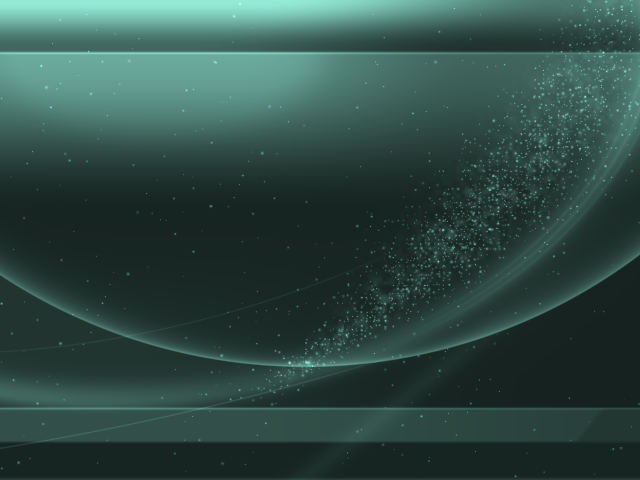
Give the GLSL for this background, as a Shadertoy shader.

```glsl
// Dark teal backdrop: lit glass panels, a glowing arc, a soft ribbon and a drifting stream of sparks.

const vec3  TINT          = vec3(0.63, 1.0, 0.92);
const float TOP_LINE      = 0.890;   // lower edge of the bright header
const float LOW_LINE      = 0.149;   // upper edge of the footer
const float FOOT_EDGE     = 0.079;   // where the footer darkens
const vec2  ARC_CENTER    = vec2(0.6365, 1.392);
const float ARC_RADIUS    = 1.156;
const vec2  RIBBON_CENTER = vec2(0.226, 0.997);
const vec2  RIBBON_RADII  = vec2(1.146, 0.833);
const float SPARK_LIGHT   = 0.42;
const int   SPARK_LAYERS  = 5;

float hash(vec2 p) {
    return fract(sin(dot(p, vec2(127.1, 311.7))) * 43758.5453);
}

float noise(vec2 p) {
    vec2 i = floor(p), f = fract(p);
    f = f * f * (3.0 - 2.0 * f);
    return mix(mix(hash(i), hash(i + vec2(1, 0)), f.x),
               mix(hash(i + vec2(0, 1)), hash(i + vec2(1, 1)), f.x), f.y);
}

float bell(float d, float width) {
    return exp(-d * d / (width * width));
}

// Approximate signed distance to an ellipse
float ellipseDistance(vec2 p, vec2 radii) {
    vec2 q = p / radii;
    float k = length(q);
    return (k - 1.0) * k / max(length(q / radii), 1e-4);
}

// Density of the spark stream: x = dense core, y = sparse surroundings
vec2 streamDensity(vec2 p) {
    float t = (p.y - 0.2) / 0.747;
    float side = 0.7 * (p.x - (0.573 + 1.11 * t - 0.41 * t * t));
    float width = 0.022 + 0.055 * smoothstep(0.0, 0.5, t) - 0.015 * smoothstep(0.6, 1.0, t);
    float ends = smoothstep(-0.06, 0.08, t);
    float body = 1.0 - 0.5 * smoothstep(0.6, 1.0, t);
    return vec2(bell(side, width) * body, bell(side, 0.15)) * ends;
}

// One jittered grid of round sparks
float sparkLayer(vec2 p, float cell, float seed) {
    vec2 id = floor(p / cell);
    vec2 key = id + seed * 37.0;
    vec2 center = (id + 0.25 + 0.5 * vec2(hash(key), hash(key + 5.3))) * cell;
    vec2 density = streamDensity(center);
    float chance = 0.62 * density.x + 0.05 * density.y;
    float radius = mix(0.0012, 0.0030, pow(hash(key + 9.1), 3.0));
    float alive = step(hash(key + 2.7), chance);
    return alive * bell(length(p - center), radius) * mix(0.25, 1.0, hash(key + 7.9));
}

// Light of the header and the large panel beneath it
float upperLight(vec2 p, float px) {
    float header = mix(0.40, 0.92, smoothstep(0.90, 1.0, p.y));
    header *= mix(1.0, 0.50, smoothstep(0.50, 1.12, p.x + 2.0 * (0.96 - p.y)));
    float panel = 0.145 + mix(0.45, 0.25, smoothstep(0.5, 1.0, p.x)) * smoothstep(0.56, 0.89, p.y);
    float lobe = ellipseDistance(p - vec2(0.33, 0.90), vec2(0.37, 0.21));
    panel += 0.07 * (1.0 - smoothstep(-0.08, 0.03, lobe));
    panel += 0.04 * (1.0 - smoothstep(0.2, 0.55, p.y)) * (1.0 - smoothstep(0.3, 1.0, p.x));
    return mix(panel, header, smoothstep(-px, px, p.y - TOP_LINE));
}

// Glow that hugs the inner side of the arc
float arcGlow(float depth, float x) {
    float d = max(depth, 0.0);
    float middle = bell(x - 0.62, 0.35);
    return mix(0.27, 0.20, middle) * exp(-d / mix(0.026, 0.016, middle))
         + mix(0.10, 0.24, middle) * exp(-d / 0.004);
}

// Broad ribbon with finer strands toward the right
float ribbonLight(vec2 p) {
    float d = ellipseDistance(p - RIBBON_CENTER, RIBBON_RADII);
    float right = smoothstep(0.75, 1.15, p.x);
    float light = bell(d, d > 0.0 ? 0.022 : 0.038) * (0.12 + 0.08 * (1.0 - smoothstep(0.0, 0.6, p.x)));
    light += 0.05 * bell(d - 0.01, 0.075) * right;
    for (int i = 0; i < 3; i++) {
        float offset = 0.012 * float(i) - 0.016 + 0.02 * (p.y - 0.4) * float(i);
        light += 0.04 * bell(d - offset, 0.0035) * right;
    }
    return light;
}

void mainImage(out vec4 fragColor, in vec2 fragCoord) {
    vec2 p = fragCoord / iResolution.xy * vec2(4.0 / 3.0, 1.0);
    float px = 1.0 / iResolution.y;

    // Panels and arc
    float depth = ARC_RADIUS - length(p - ARC_CENTER);
    float outside = mix(0.205, 0.135, smoothstep(0.2, 1.1, p.x));
    float inside = upperLight(p, px) + arcGlow(depth, p.x);
    float light = mix(outside, inside, smoothstep(-px, px, depth));

    // Footer
    float band = 0.13 * (1.0 - 0.45 * smoothstep(0.5, 1.33, p.x));
    float footer = mix(0.145, 0.18 + band, smoothstep(-0.004, 0.004, p.y - FOOT_EDGE));
    footer -= 0.04 * smoothstep(-0.01, 0.01, p.x - 1.20 - 0.8 * (p.y - FOOT_EDGE)) * step(FOOT_EDGE, p.y);
    float aboveFooter = smoothstep(-px, px, p.y - LOW_LINE);
    light = mix(footer, light, aboveFooter);

    // Ribbon and faint diagonal streak
    light += ribbonLight(p) * mix(0.25, 1.0, aboveFooter);
    float streak = dot(p - vec2(0.642, 0.01), normalize(vec2(-0.26, 0.328)));
    light += 0.045 * bell(streak, 0.022) * (1.0 - smoothstep(0.2, 0.42, p.y));

    // Horizontal edges and hairline curves
    float fade = 1.0 - 0.45 * smoothstep(0.5, 1.3, p.x);
    light += 0.24 * fade * bell(p.y - TOP_LINE, 0.0028);
    light += 0.22 * fade * bell(p.y - LOW_LINE, 0.0025) + 0.10 * bell(p.y, 0.004);
    float hairFade = 1.0 - smoothstep(0.6, 0.92, p.x);
    light += 0.055 * hairFade * bell(p.y - (0.267 + 0.06 * p.x + 0.235 * p.x * p.x), 0.0016);
    light += 0.10 * hairFade * bell(p.y - (0.066 + 0.16 * p.x + 0.09 * p.x * p.x), 0.0016);

    // Spark stream over a mottled haze
    float haze = noise(p * 45.0) * noise(p * 110.0 + 8.0);
    light += 0.22 * streamDensity(p).x * haze;
    for (int i = 0; i < SPARK_LAYERS; i++) {
        float n = float(i);
        float turn = 0.5 + 0.7 * n;
        vec2 q = p + 0.013 * vec2(cos(turn), sin(turn));
        light += SPARK_LIGHT * sparkLayer(q, 0.0095 + 0.003 * n, n + 1.0);
    }

    fragColor = vec4(clamp(light * TINT, 0.0, 1.0), 1.0);
}
```
